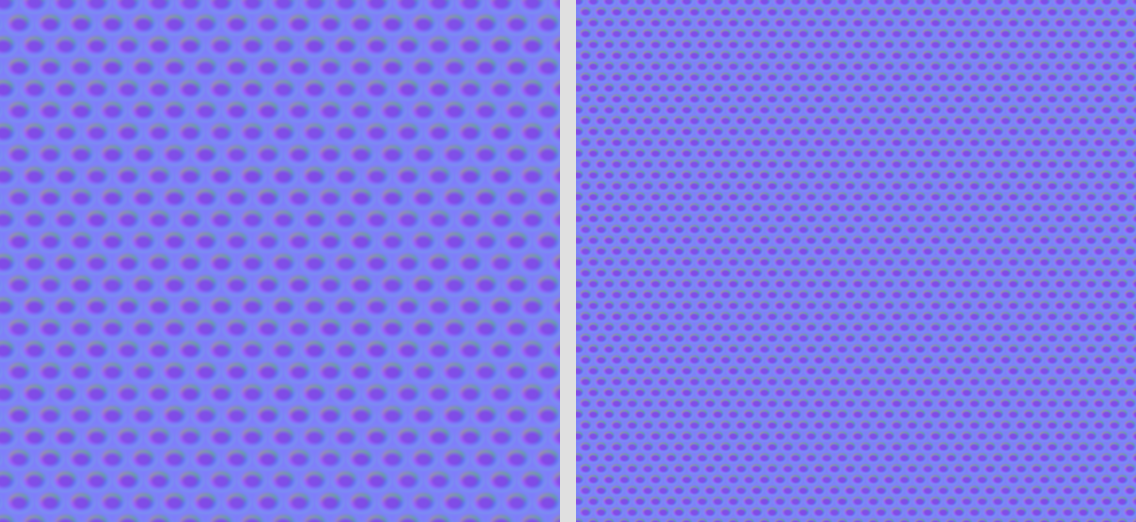
Left: one tile. Right: repeated 2 by 2.
Reproduce this texture map procedurally as a Shadertoy shader.

```glsl
const vec2 REPEATS = vec2(18.0, 24.0);      // dimples per row, staggered rows
const vec2 GRID_SHIFT = vec2(0.11, -0.035); // first dimple, in cells
const float ROW_PITCH = 0.70;               // row spacing over column spacing
const vec3 FLAT_COLOR = vec3(0.50, 0.488, 0.985);

float hash(vec2 p) {
    return fract(sin(dot(p, vec2(127.1, 311.7))) * 43758.5453);
}

// Soft band of the given width around a value
float band(float x, float center, float width) {
    float t = (x - center) / width;
    return exp(-t * t);
}

// Distance from an ellipse center, 1 on its outline
float ellipse(vec2 p, vec2 center, vec2 radii) {
    return length((p - center) / radii);
}

// Color offset of one dimple; p is in column spacings
vec3 dimple(vec2 p, float depth, float lean) {
    float d = ellipse(p, vec2(0.0, -0.02), vec2(0.32, 0.27));
    float upper = smoothstep(-0.13, 0.15, p.y);

    // Sunken floor, shaded crown above it and faint lip below
    float core = 1.0 - smoothstep(0.40, 1.10, ellipse(p, vec2(0.0, -0.07), vec2(0.35, 0.25)));
    float crown = band(d, 0.82, 0.30) * upper;
    float lip = band(d, 1.38, 0.20) * (1.0 - 0.7 * upper);
    float side = band(d, 0.85, 0.30) * (p.x + lean);

    vec3 offset = core * vec3(0.0, -0.185, -0.075);
    offset += crown * vec3(0.0, 0.085, -0.27);
    offset += lip * vec3(-0.015, 0.055, -0.035);
    offset += side * vec3(-0.36, 0.12, -0.06);
    return offset * depth;
}

// Sum of the nearest dimples in three neighboring rows
vec3 dimpleField(vec2 grid) {
    vec3 total = vec3(0.0);
    float nearestRow = floor(grid.y + 0.5);
    for (int k = -1; k <= 1; k++) {
        float row = nearestRow + float(k);
        float x = grid.x - 0.5 * mod(row, 2.0);
        float column = floor(x + 0.5);
        vec2 id = mod(vec2(column, row), REPEATS);
        vec2 p = vec2(x - column, (grid.y - row) * ROW_PITCH);
        float depth = mix(0.95, 1.05, hash(id));
        float lean = 0.05 * (hash(id + 37.0) - 0.5);
        total += dimple(p, depth, lean);
    }
    return total;
}

void mainImage(out vec4 fragColor, in vec2 fragCoord) {
    vec2 grid = fragCoord / iResolution.xy * REPEATS - GRID_SHIFT;
    vec3 color = FLAT_COLOR + dimpleField(grid);
    fragColor = vec4(clamp(color, 0.0, 1.0), 1.0);
}
```
